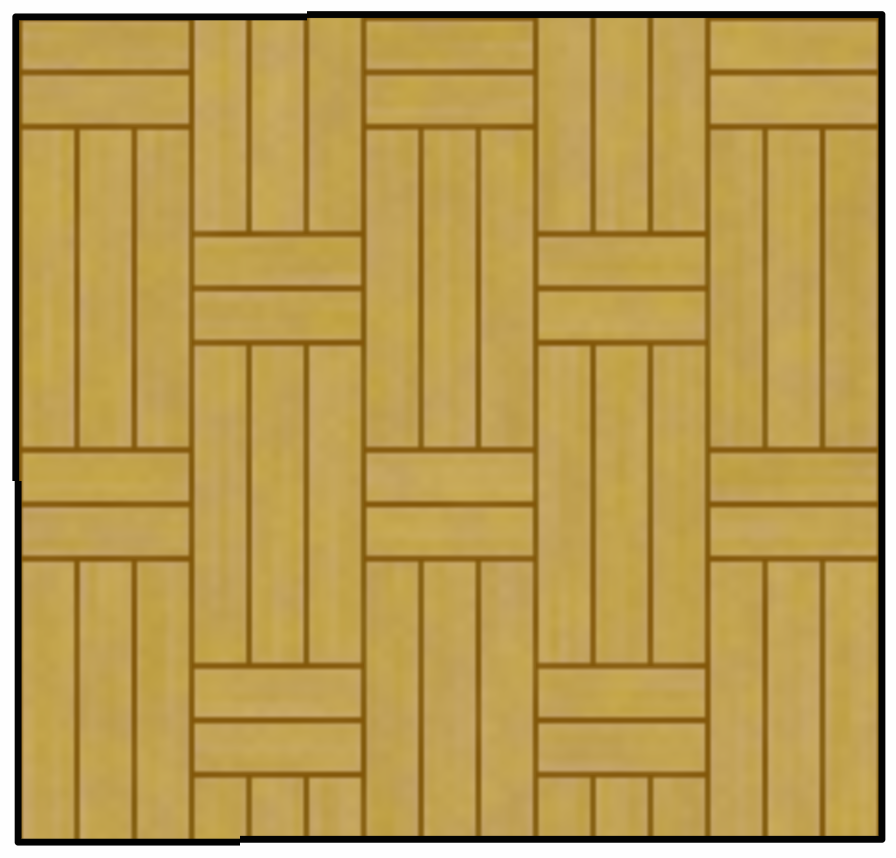
Give the GLSL for this pattern, as a Shadertoy shader.

```glsl
// Woven parquet: five columns alternate three upright planks with two level ones,
// every second column shifted by half a period. Seams come from distances to the
// plank edges, wood grain from value noise, and a slightly uneven black frame.

const vec2 ORIGIN = vec2(0.0229, 0.0210);  // top left corner of the first column
const float COLUMN = 0.2005;               // column width, in canvas heights
const float PERIOD = 0.5034;               // vertical repeat
const float BLOCK = 0.1268;                // height of the pair of level planks

const vec3 WOOD = vec3(0.760, 0.638, 0.320);
const vec3 SEAM = vec3(0.510, 0.340, 0.035);
const vec3 OLIVE = vec3(0.500, 0.365, 0.055);
const vec3 PAPER = vec3(0.995);
const vec3 INK = vec3(0.012);

float hash(vec2 p) {
    return fract(sin(dot(p, vec2(127.1, 311.7))) * 43758.5453);
}

float noise(vec2 p) {
    vec2 i = floor(p), f = fract(p);
    f = f * f * (3.0 - 2.0 * f);
    return mix(mix(hash(i), hash(i + vec2(1, 0)), f.x),
               mix(hash(i + vec2(0, 1)), hash(i + vec2(1, 1)), f.x), f.y);
}

float boxDistance(vec2 p, vec2 lo, vec2 hi) {
    vec2 d = abs(p - 0.5 * (lo + hi)) - 0.5 * (hi - lo);
    return length(max(d, 0.0)) + min(max(d.x, d.y), 0.0);
}

// Distance to the nearest multiple of a step.
float gridDistance(float x, float stepSize) {
    return abs(x - stepSize * floor(x / stepSize + 0.5));
}

float coverage(float d, float px) {
    return 1.0 - smoothstep(-0.7 * px, 0.7 * px, d);
}

float softLine(float d, float width, float px) {
    return 1.0 - smoothstep(0.0006, max(width, 1.2 * px), d);
}

// Streaks along the plank plus faint blotches and a tone for each plank.
vec3 woodColor(vec2 p, vec2 plank, bool level) {
    vec2 along = level ? p.yx : p;
    vec2 seed = 37.0 * vec2(hash(plank), hash(plank + 5.3));
    float streak = noise(along * vec2(95.0, 6.0) + seed) - 0.5;
    float blotch = noise(p * 26.0 + seed) - 0.5;
    float fleck = noise(p * 75.0 + seed.yx) - 0.5;
    float tone = hash(plank + 9.1) - 0.5;
    return WOOD + vec3(0.025, 0.025, 0.095) * streak
                + vec3(0.018, 0.025, -0.045) * blotch
                + 0.022 * fleck + 0.014 * tone;
}

vec3 parquet(vec2 p, float px) {
    vec2 q = p - ORIGIN;
    float column = floor(q.x / COLUMN);
    float x = q.x - column * COLUMN;
    float shifted = q.y - 0.5 * PERIOD * mod(column, 2.0);
    float row = floor(shifted / PERIOD);
    float y = shifted - row * PERIOD;
    bool level = y < BLOCK;

    // Seams around and inside the blocks
    float upright = gridDistance(q.x, COLUMN);
    float across = min(gridDistance(shifted, PERIOD), abs(y - BLOCK));
    if (level) across = min(across, abs(y - 0.5 * BLOCK));
    else upright = min(upright, gridDistance(x, COLUMN / 3.0));

    // Planks, a little paler beside the seams
    float index = level ? floor(2.0 * y / BLOCK) : 2.0 + floor(3.0 * x / COLUMN);
    vec3 color = woodColor(p, vec2(column, row * 5.0 + index), level);
    float edge = min(upright, across);
    color += vec3(0.008, 0.004, 0.055) * (1.0 - smoothstep(0.005, 0.013, edge));

    // Seam ink fades unevenly
    float wear = 0.86 + 0.14 * noise(p * 18.0);
    vec3 uprightInk = mix(SEAM, OLIVE, noise(p * 7.0 + 3.0));
    color = mix(color, uprightInk, wear * softLine(upright, 0.0060, px));
    return mix(color, SEAM, wear * softLine(across, 0.0066, px));
}

// Outline whose left, top and bottom strokes each step once.
float frameDistance(vec2 p) {
    vec2 lo = vec2(p.y < 0.561 ? 0.0184 : 0.0211, p.x < 0.358 ? 0.0197 : 0.0170);
    vec2 hi = vec2(1.0279, p.x < 0.280 ? 0.9815 : 0.9782);
    return boxDistance(p, lo, hi);
}

void mainImage(out vec4 fragColor, in vec2 fragCoord) {
    float px = 1.0 / iResolution.y;
    vec2 p = vec2(fragCoord.x, iResolution.y - fragCoord.y) * px;
    float frame = frameDistance(p);
    vec3 color = mix(PAPER, parquet(p, px), coverage(frame, px));
    color = mix(color, INK, coverage(abs(frame) - 0.0040, px));
    fragColor = vec4(color, 1.0);
}
```
